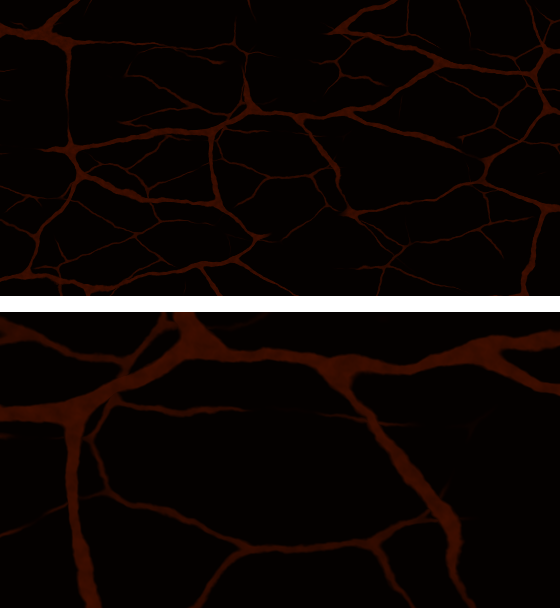
Top, the full canvas; bottom, a detail of the centre.
A Shadertoy shader for this texture:

```glsl
const vec3 BASE_COLOR = vec3(0.017, 0.002, 0.0);
const vec3 RUST_COLOR = vec3(0.215, 0.048, 0.0);
const vec2 MAIN_CELLS = vec2(1.9, 3.5);   // cells per canvas height
const vec2 FINE_CELLS = vec2(3.4, 6.2);
const float MAIN_WIDTH = 0.0068;          // half widths
const float FINE_WIDTH = 0.0026;
const float MAIN_JOINT = 0.010;           // swelling where veins meet
const float FINE_JOINT = 0.004;
const float WARP = 0.042;
const float SOFTNESS = 0.0022;
const float GRAIN = 0.22;

vec2 hash2(vec2 cell) {
    vec3 q = fract(cell.xyx * vec3(0.1031, 0.1030, 0.0973));
    q += dot(q, q.yzx + 33.33);
    return fract((q.xx + q.yz) * q.zy);
}

// Layered sines, each octave rotated and doubled in frequency
float sineNoise(vec2 p, int octaves) {
    float sum = 0.0, amp = 0.5;
    for (int i = 0; i < octaves; i++) {
        sum += amp * sin(p.x + sin(1.3 * p.y)) * cos(p.y + sin(0.7 * p.x));
        p = mat2(1.6, 1.2, -1.2, 1.6) * p + 3.1;
        amp *= 0.5;
    }
    return sum;
}

// Distance to the cell borders in canvas units, rounded at the joints
float veinDistance(vec2 p, vec2 cells, float joint) {
    vec2 base = floor(p * cells), local = fract(p * cells);
    vec2 nearest = vec2(0.0);
    float best = 8.0;
    for (int y = -1; y <= 1; y++)
    for (int x = -1; x <= 1; x++) {
        vec2 o = vec2(x, y);
        vec2 r = o + hash2(base + o) - local;
        if (dot(r, r) < best) {
            best = dot(r, r);
            nearest = r;
        }
    }
    float sum = 1e-30;
    for (int y = -2; y <= 2; y++)
    for (int x = -2; x <= 2; x++) {
        vec2 o = vec2(x, y);
        vec2 r = o + hash2(base + o) - local;
        vec2 gap = r - nearest;
        if (dot(gap, gap) > 1e-5) {
            vec2 n = normalize(gap);
            float d = dot(0.5 * (r + nearest), n) / length(n * cells);
            sum += exp(-d / joint);
        }
    }
    return -joint * log(sum);
}

float vein(float dist, float width, float soft) {
    return 1.0 - smoothstep(width - soft, width + soft, dist);
}

void mainImage(out vec4 fragColor, in vec2 fragCoord) {
    vec2 p = fragCoord / iResolution.y;
    float soft = max(SOFTNESS, 0.7 / iResolution.y);

    // Ragged, wandering paths
    vec2 bend = vec2(sineNoise(p * 7.0, 7), sineNoise(p * 7.0 + 19.0, 7));
    vec2 q = p + WARP * bend;

    // Broad veins swell, thin out and break off
    float flow = sineNoise(p * 4.5 + 5.0, 4);
    float mainWidth = MAIN_WIDTH * mix(0.35, 1.3, smoothstep(-0.4, 0.45, flow));
    float mainVein = vein(veinDistance(q + 4.0, MAIN_CELLS, MAIN_JOINT), mainWidth, soft);
    mainVein *= smoothstep(-0.38, -0.12, flow);

    // Hairline veins show only in patches
    float patches = sineNoise(p * 6.0 + 31.0, 5);
    float fineWidth = FINE_WIDTH * mix(0.6, 1.3, smoothstep(-0.1, 0.4, patches));
    float fineVein = vein(veinDistance(q * 1.03 + 13.0, FINE_CELLS, FINE_JOINT), fineWidth, soft);
    fineVein *= 0.8 * smoothstep(-0.12, 0.14, patches);

    // Mottled rust over near black
    float grain = 1.0 + GRAIN * sineNoise(p * 130.0, 3);
    float ink = max(mainVein, fineVein) * grain;
    vec3 color = mix(BASE_COLOR, RUST_COLOR, ink);
    fragColor = vec4(color, 1.0);
}
```
